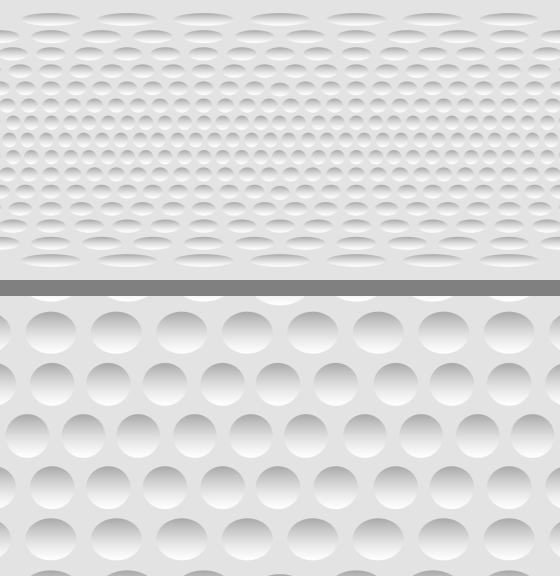
Top, the full canvas; bottom, a detail of the centre.
Reproduce this pattern procedurally as a WebGL 1 fragment shader.

```glsl
precision highp float;

uniform vec2 u_resolution;

float hash(vec2 v) {
  return fract(sin(dot(v, vec2(12.99, 78.23))) * 4375.85);
}

// Approximate signed distance to an ellipse
float ellipseDistance(vec2 q, vec2 radius) {
  float k = length(q / radius);
  return (k - 1.0) * k / max(length(q / (radius * radius)), 0.001);
}

// Dark upper rim fading to a bright lower rim
float dimpleShade(float height) {
  float t = clamp(0.5 - 0.5 * height, 0.0, 1.0);
  return 0.66 + 0.48 * t - 0.14 * t * t;
}

void main() {
  // Centred canvas, two units wide and one high
  vec2 p = (gl_FragCoord.xy / u_resolution - 0.5) * vec2(2.0, 1.0);
  float pixel = 1.0 / u_resolution.y;

  // Fifteen rows, with fewer and wider dimples away from the middle
  float row = floor(p.y / 0.0615 + 0.5);
  float ring = abs(row);
  float pitch = 2.0 / min(11.0 / 3.0 * (9.0 - ring), 30.0);
  float stagger = 0.5 - 0.5 * mod(ring, 2.0);
  float column = floor(p.x / pitch - stagger + 0.5);
  vec2 center = vec2((column + stagger) * pitch, row * 0.0615);
  float inside = step(ring, 7.5) * step(abs(center.x), 1.05);

  // Slight unevenness in the middle rows, and a lowered central dimple
  center.x += (hash(vec2(column, ring)) - 0.5) * 0.005 * step(ring, 1.5);
  if (ring == 3.0 && column == 0.0) center.y -= 0.0045;

  vec2 radius = vec2(0.39 * pitch, 0.026 - 0.0005 * ring);
  vec2 q = p - center;
  float cover = 1.0 - smoothstep(-0.7 * pixel, 0.7 * pixel, ellipseDistance(q, radius));

  float shade = mix(0.89, dimpleShade(q.y / radius.y), cover * inside);
  gl_FragColor = vec4(vec3(shade), 1.0);
}
```
